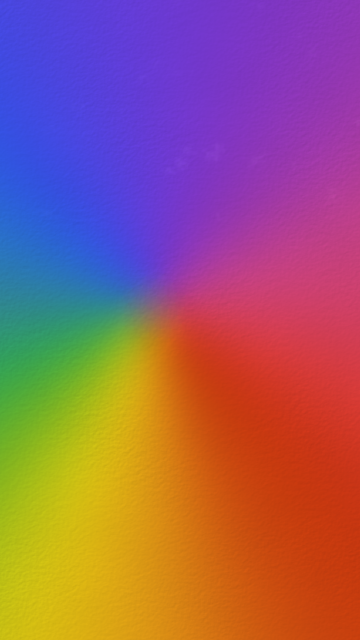
Give the GLSL for this background, as a Shadertoy shader.

```glsl
const float TAU = 6.2831853;

// Hues around the wheel, counterclockwise from the right
const vec3 WHEEL[16] = vec3[16](
    vec3(.81, .25, .40), vec3(.75, .25, .53), vec3(.61, .22, .67), vec3(.50, .21, .76),
    vec3(.41, .23, .83), vec3(.30, .27, .87), vec3(.19, .33, .88), vec3(.16, .45, .77),
    vec3(.19, .53, .55), vec3(.20, .64, .32), vec3(.48, .70, .13), vec3(.82, .75, .07),
    vec3(.85, .57, .08), vec3(.79, .30, .06), vec3(.78, .21, .07), vec3(.84, .23, .22));

vec2 hashGradient(vec2 cell) {
    float h = fract(sin(dot(cell, vec2(127.1, 311.7))) * 43758.5);
    return vec2(cos(TAU * h), sin(TAU * h));
}

float gradientNoise(vec2 p) {
    vec2 i = floor(p), f = fract(p);
    vec2 u = f * f * f * (f * (f * 6. - 15.) + 10.);
    vec2 e = vec2(0, 1);
    float a = dot(hashGradient(i), f);
    float b = dot(hashGradient(i + e.yx), f - e.yx);
    float c = dot(hashGradient(i + e.xy), f - e.xy);
    float d = dot(hashGradient(i + e.yy), f - e.yy);
    return mix(mix(a, b, u.x), mix(c, d, u.x), u.y);
}

float fbm(vec2 p) {
    float sum = 0., amp = .5;
    for (int i = 0; i < 4; i++) {
        sum += amp * gradientNoise(p);
        p = mat2(1.6, 1.2, -1.2, 1.6) * p + 7.3;
        amp *= .5;
    }
    return sum;
}

// Smooth Catmull-Rom walk around the wheel
vec3 conicColor(vec2 p) {
    float t = mod(atan(p.y, p.x) / TAU + 1., 1.) * 16.;
    int i = int(t);
    float f = fract(t);
    vec3 a = WHEEL[(i + 15) % 16], b = WHEEL[i % 16];
    vec3 c = WHEEL[(i + 1) % 16], d = WHEEL[(i + 2) % 16];
    return b + .5 * f * (c - a + f * (2. * a - 5. * b + 4. * c - d + f * (3. * (b - c) + d - a)));
}

// Average over a disc to soften the hub
vec3 softConic(vec2 p, float radius) {
    vec3 sum = vec3(0);
    for (int i = 0; i < 40; i++) {
        float k = float(i) + .5, angle = k * 2.39996;
        sum += conicColor(p + radius * sqrt(k / 40.) * vec2(cos(angle), sin(angle)));
    }
    return sum / 40.;
}

// Plaster height: slanted ripples over fine grain
float plaster(vec2 p) {
    vec2 q = p + .006 * gradientNoise(p * 14.);
    q = mat2(.94, -.34, .34, .94) * q;
    return fbm(q * vec2(75, 130)) + .5 * gradientNoise(p * 190.);
}

void mainImage(out vec4 fragColor, in vec2 fragCoord) {
    vec2 p = (fragCoord - vec2(.43, .52) * iResolution.xy) / iResolution.y;
    vec3 color = softConic(p, .055);

    // Raking light on the wall
    float relief = plaster(p + vec2(-.0012, .0016)) - plaster(p);
    float wear = .75 + .6 * gradientNoise(p * 6. + 3.);
    color *= 1. + .09 * wear * relief;

    // Faint pale scuffs in the upper part
    float scuff = smoothstep(.2, .4, fbm(p * 15. + 11.)) * smoothstep(.05, .2, p.y);
    color += .045 * scuff * (.6 + gradientNoise(p * 120.));

    // Broad unevenness of the paint
    color *= 1. + .03 * fbm(p * 9.);
    fragColor = vec4(clamp(color, 0., 1.), 1);
}
```
